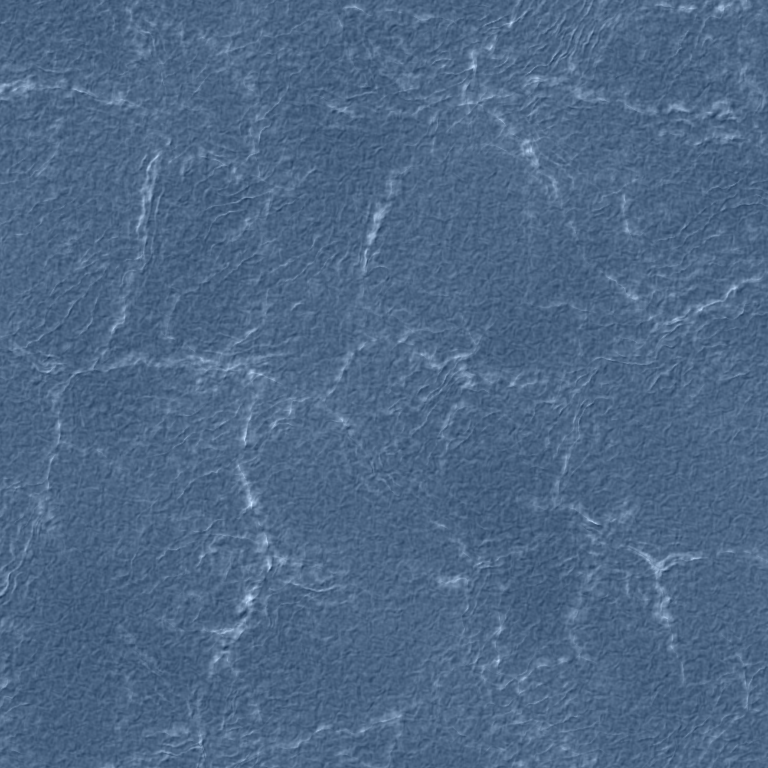
Write a WebGL 2 fragment shader that draws this texture.

```glsl
#version 300 es
precision highp float;
// Creased blue hide: bent cell borders form pale, broken creases, with
// ripples running parallel to them and slanted wrinkles in between.
// The relief is lit by a small offset difference, over a flaky embossed grain.

uniform vec2 u_resolution;
out vec4 fragColor;

const vec3  BASE_COLOR     = vec3(0.286, 0.386, 0.504);
const vec2  LIGHT_STEP     = vec2(-0.0014, 0.0018);
const float LARGE_CELLS    = 3.7;
const float SMALL_CELLS    = 6.3;
const float CREASE_WIDTH   = 0.0060;
const float RIPPLE_SPACING = 0.018;
const float RIPPLE_REACH   = 0.065;
const float WRINKLE_ANGLE  = 0.62;
const float CREASE_TINT    = 0.17;
const float RIPPLE_TINT    = 0.13;
const float WRINKLE_TINT   = 0.07;
const float RELIEF_LIGHT   = 1.1;
const float GRAIN_LIGHT    = 0.115;
const float FINE_GRAIN     = 0.055;
const float MOTTLE         = 0.035;
const float TAU            = 6.28318;

vec2 hash2(vec2 p) {
    vec3 q = fract(p.xyx * vec3(0.1031, 0.1030, 0.0973));
    q += dot(q, q.yzx + 33.33);
    return fract((q.xx + q.yz) * q.zy);
}

float cornerSlope(vec2 cell, vec2 corner, vec2 f) {
    float angle = TAU * hash2(cell + corner).x;
    return dot(vec2(cos(angle), sin(angle)), f - corner);
}

// Gradient noise, roughly -0.7 to 0.7
float noise(vec2 p) {
    vec2 cell = floor(p), f = p - cell;
    vec2 u = f * f * f * (f * (f * 6.0 - 15.0) + 10.0);
    float low  = mix(cornerSlope(cell, vec2(0, 0), f), cornerSlope(cell, vec2(1, 0), f), u.x);
    float high = mix(cornerSlope(cell, vec2(0, 1), f), cornerSlope(cell, vec2(1, 1), f), u.x);
    return mix(low, high, u.y);
}

float fbm(vec2 p) {
    float sum = 0.0, amp = 1.0;
    for (int i = 0; i < 4; i++) {
        sum += amp * noise(p);
        p = mat2(1.6, 1.2, -1.2, 1.6) * p + 17.3;
        amp *= 0.5;
    }
    return sum;
}

// Distance to the nearest border between scattered cells
float edgeDistance(vec2 p) {
    vec2 cell = floor(p), f = p - cell, nearest = vec2(0), home = vec2(0);
    float best = 9.0, edge = 9.0;
    for (int y = -1; y <= 1; y++)
    for (int x = -1; x <= 1; x++) {
        vec2 o = vec2(x, y), r = o + hash2(cell + o) - f;
        if (dot(r, r) < best) { best = dot(r, r); nearest = r; home = o; }
    }
    for (int y = -2; y <= 2; y++)
    for (int x = -2; x <= 2; x++) {
        vec2 o = home + vec2(x, y), r = o + hash2(cell + o) - f, gap = r - nearest;
        if (dot(gap, gap) > 1e-5) edge = min(edge, dot(0.5 * (r + nearest), normalize(gap)));
    }
    return edge;
}

// Height of creases, ripples and wrinkles, in units of brightness
float relief(vec2 p) {
    vec2 bent = p + 0.055 * vec2(fbm(p * 4.5 + 11.0), fbm(p * 4.5 + 47.0));
    bent += 0.009 * vec2(fbm(p * 34.0 + 5.0), fbm(p * 34.0 + 71.0));
    float large = edgeDistance(bent * LARGE_CELLS + 20.0) / LARGE_CELLS;
    float small = edgeDistance(bent * SMALL_CELLS + 60.0) / SMALL_CELLS;
    float breaks = noise(p * 48.0 + 2.0) + 0.8 * noise(p * 105.0 + 14.0);

    // Creases fade in and out along their length
    float crease = exp(-large / CREASE_WIDTH) * smoothstep(-0.35, 0.3, noise(p * 5.0 + 3.0));
    crease += 0.75 * exp(-small / CREASE_WIDTH) * smoothstep(-0.2, 0.4, noise(p * 5.0 + 29.0));
    crease *= max(0.0, 0.75 + 1.4 * breaks);

    // Ripples follow the large borders
    float phase = TAU * large / RIPPLE_SPACING + 5.0 * noise(p * 13.0 + 8.0);
    float ripple = pow(0.5 + 0.5 * sin(phase), 3.0) * exp(-large / RIPPLE_REACH);
    ripple *= smoothstep(-0.3, 0.35, noise(p * 6.0 + 90.0));
    ripple *= max(0.0, 0.5 + 1.2 * noise(p * 28.0 + 4.0) + 0.6 * breaks);

    // Slanted wrinkles
    float c = cos(WRINKLE_ANGLE), s = sin(WRINKLE_ANGLE);
    vec2 along = mat2(c, -s, s, c) * bent;
    float wrinkle = pow(max(0.0, 1.0 - 2.0 * abs(noise(along * vec2(13.0, 46.0)))), 4.0);
    wrinkle *= smoothstep(-0.3, 0.4, noise(p * 5.0 + 130.0));
    wrinkle *= max(0.0, 0.8 + 1.4 * breaks);

    return CREASE_TINT * crease + RIPPLE_TINT * ripple + WRINKLE_TINT * wrinkle;
}

// Flakes of uneven size and outline
float grain(vec2 p) {
    p += 0.007 * vec2(noise(p * 60.0 + 3.0), noise(p * 60.0 + 37.0));
    float flakes = abs(noise(p * 62.0 + 7.0)) + 0.6 * noise(p * 90.0 + 61.0);
    return flakes + 0.7 * noise(p * 165.0 + 19.0);
}

void main() {
    vec2 p = gl_FragCoord.xy / min(u_resolution.x, u_resolution.y);
    float height = relief(p);
    float shade = height + RELIEF_LIGHT * (height - relief(p + LIGHT_STEP));
    shade += GRAIN_LIGHT * (grain(p) - grain(p + LIGHT_STEP));
    shade += FINE_GRAIN * (noise(p * 125.0 + 40.0) + noise(p * 235.0 + 15.0));
    shade += MOTTLE * fbm(p * 3.5 + 51.0);
    fragColor = vec4(clamp(BASE_COLOR + shade, 0.0, 1.0), 1.0);
}
```
